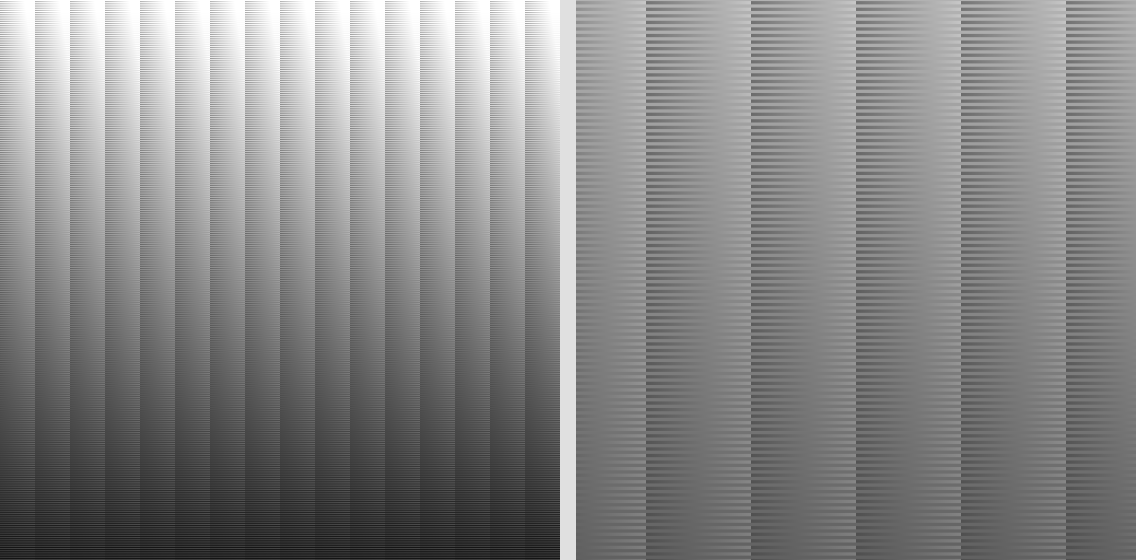
Left: the whole. Right: its middle third, enlarged.
This pattern is drawn by a Shadertoy shader. Its source:

```glsl
const float COLUMNS = 16.0;
const float ROW_PAIRS = 256.0;

// Ramp from 0 to 1 per unit, its drop softened over one pixel
float smoothSaw(float t, float pixel) {
    float edge = floor(t + 0.5);
    float passed = clamp((t - edge) / pixel + 0.5, 0.0, 1.0);
    return t - edge + 1.0 - passed;
}

// Running integral of a square wave that is on for half of each unit
float squareIntegral(float t) {
    return 0.5 * floor(t) + min(fract(t), 0.5);
}

// Share of the pixel covered by the square wave
float lineCoverage(float t, float pixel) {
    float halfPixel = 0.5 * pixel;
    return (squareIntegral(t + halfPixel) - squareIntegral(t - halfPixel)) / pixel;
}

// Shade of the lines that stay even across each column
float plainShade(float height) {
    return min(0.06 + 0.96 * height, 1.0);
}

// Shade of the lines that brighten across each column
float rampShade(float height, float across) {
    float square = height * height;
    float leftShade = 0.23 + 0.12 * height + 0.32 * square;
    float rightShade = 0.26 + 0.60 * height + 0.28 * square;
    return clamp(mix(leftShade, rightShade, across), 0.0, 1.0);
}

void mainImage(out vec4 fragColor, in vec2 fragCoord) {
    vec2 uv = fragCoord / iResolution.xy;
    vec2 pixel = 1.0 / iResolution.xy;

    // Plain vertical gradient interleaved with column ramps
    float across = smoothSaw(uv.x * COLUMNS, pixel.x * COLUMNS);
    float line = lineCoverage(uv.y * ROW_PAIRS, pixel.y * ROW_PAIRS);
    float shade = mix(plainShade(uv.y), rampShade(uv.y, across), line);

    fragColor = vec4(vec3(shade), 1.0);
}
```
